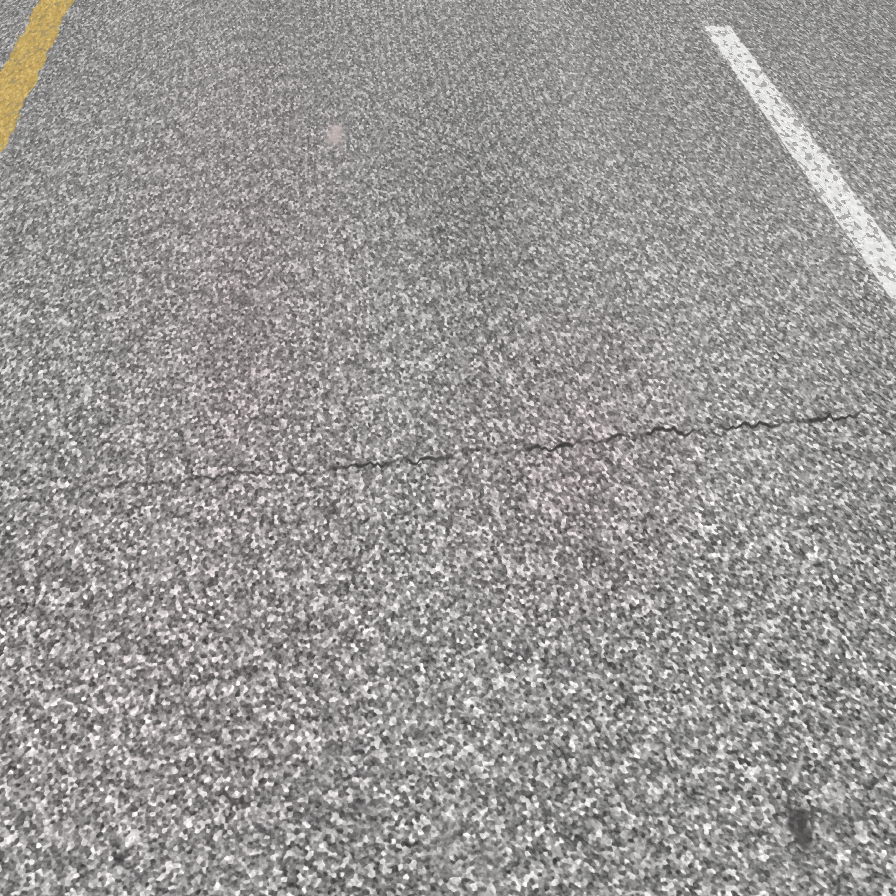
Reproduce this texture procedurally as a Shadertoy shader.

```glsl
const float HORIZON = 1.6;
const float VANISH_X = 0.35;

float hash(vec2 p) {
    return fract(sin(dot(p, vec2(127.1, 311.7))) * 43758.5453);
}

float noise(vec2 p) {
    vec2 i = floor(p), f = fract(p);
    f = f * f * (3.0 - 2.0 * f);
    return mix(mix(hash(i), hash(i + vec2(1, 0)), f.x),
               mix(hash(i + vec2(0, 1)), hash(i + vec2(1, 1)), f.x), f.y);
}

float fbm(vec2 p) {
    float sum = 0.0, amp = 0.5;
    for (int i = 0; i < 4; i++) {
        sum += amp * noise(p);
        p = p * 2.07 + 17.3;
        amp *= 0.5;
    }
    return sum / 0.9375;
}

// Softly blended random stones, one per jittered cell
float stones(vec2 p, float sharpness) {
    vec2 cell = floor(p), f = fract(p);
    float tone = 0.0, total = 0.0;
    for (int y = -1; y <= 1; y++)
    for (int x = -1; x <= 1; x++) {
        vec2 o = vec2(x, y), id = cell + o;
        vec2 d = o + vec2(hash(id + 3.7), hash(id + 9.2)) - f;
        float w = exp(-sharpness * dot(d, d));
        tone += w * hash(id + 21.4);
        total += w;
    }
    return tone / max(total, 1e-5);
}

// Elliptical soft spot, 1 at its centre
float spot(vec2 uv, vec2 centre, vec2 radius) {
    vec2 d = (uv - centre) / radius;
    return exp(-dot(d, d));
}

// Band between two slanted edges: x = edge.x + edge.y * (1 - y)
float stripe(vec2 uv, vec2 left, vec2 right, float top, float aa) {
    float down = 1.0 - uv.y;
    float a = uv.x - left.x - left.y * down;
    float b = right.x + right.y * down - uv.x;
    float inside = min(min(a, b) * 0.82, top - uv.y);
    return smoothstep(-aa, aa, inside);
}

// Jagged, nearly level fissure that thins out and breaks
float crack(vec2 uv, float base, float slope, float seed, float width, float aa) {
    float jag = 0.007 * (noise(vec2(uv.x * 23.0, seed)) - 0.5)
              + 0.007 * (noise(vec2(uv.x * 80.0, seed + 5.0)) - 0.5)
              + 0.005 * (noise(vec2(uv.x * 230.0, seed + 9.0)) - 0.5);
    float d = abs(uv.y - base - slope * uv.x - jag);
    float w = width * (0.3 + 1.2 * noise(vec2(uv.x * 90.0, seed + 2.0)));
    float strength = 0.35 + 0.65 * smoothstep(0.2, 0.6, noise(vec2(uv.x * 45.0, seed + 7.0)));
    return strength * (1.0 - smoothstep(w * 0.3, w + aa, d));
}

void mainImage(out vec4 fragColor, in vec2 fragCoord) {
    vec2 uv = fragCoord / iResolution.xy;
    float aa = 1.0 / iResolution.y;
    float dist = HORIZON - uv.y;
    vec2 ground = vec2((uv.x - VANISH_X) / dist, -log(dist));
    float near = 1.0 - uv.y;

    // Aggregate: bright chips, dark binder and fine grit
    float chips = stones(ground * 315.0, 8.0) - 0.5;
    float grit = stones(ground * 480.0 + 40.0, 7.0) - 0.5;
    float clumps = noise(ground * 150.0) - 0.5;
    float grain = chips * 0.44 + grit * 0.24 + clumps * 0.07;
    grain += 0.5 * max(chips - 0.15, 0.0);
    float tone = 0.577 + grain * mix(0.58, 1.0, smoothstep(0.0, 0.8, near));

    // Broad wear, with streaks running towards the distance
    tone += 0.05 * (fbm(uv * vec2(9.0, 5.0) + 4.0) - 0.5);
    tone += 0.03 * (noise(vec2(ground.x * 14.0, uv.y * 1.5)) - 0.5);
    tone -= 0.025 * spot(uv, vec2(0.53, 0.72), vec2(0.07, 0.18));
    tone -= 0.030 * spot(uv, vec2(0.68, 0.39), vec2(0.10, 0.12));
    tone -= 0.025 * spot(uv, vec2(0.98, 0.98), vec2(0.15, 0.12));
    tone += 0.025 * spot(uv, vec2(0.82, 0.46), vec2(0.09, 0.08));
    tone += 0.020 * spot(uv, vec2(0.87, 0.68), vec2(0.15, 0.14));

    // Faint reddish and greenish casts
    float warm = spot(uv, vec2(0.27, 0.64), vec2(0.12, 0.26))
               + spot(uv, vec2(0.64, 0.48), vec2(0.12, 0.15))
               + 0.7 * spot(uv, vec2(0.15, 0.25), vec2(0.25, 0.2));
    vec3 tint = mix(vec3(1.003, 0.998, 0.993), vec3(1.03, 0.982, 0.988), min(warm, 1.0));
    vec3 col = tone * tint;

    // Worn paint: specks and hairlines of road show through
    float ragged = 0.004 * (noise(ground * 130.0) - 0.5);
    vec2 paintUv = uv + vec2(ragged, -ragged);
    float wear = smoothstep(0.66, 0.80, stones(ground * 200.0 + 70.0, 14.0));
    float veins = 1.0 - smoothstep(0.0, 0.025, abs(fbm(ground * 45.0) - 0.5));
    float yellow = stripe(paintUv, vec2(0.043, -0.506), vec2(0.081, -0.463), 1.1, aa);
    float white = stripe(paintUv, vec2(0.764, 0.692), vec2(0.793, 0.743), 0.971, aa);
    float bare = min(0.5 * wear + 0.35 * veins, 0.7);
    vec3 hollow = vec3(0.46, 0.45, 0.44);
    vec3 yellowPaint = mix(vec3(0.79, 0.67, 0.39) + grain * 0.2, hollow, bare * 0.6);
    vec3 whitePaint = mix(vec3(0.92, 0.92, 0.91) + grain * 0.15, hollow, bare);
    col = mix(col, yellowPaint, yellow * 0.95);
    col = mix(col, whitePaint, white * 0.97);

    // Main fissure and its short side strand
    float depth = 0.6 + 0.25 * smoothstep(0.25, 0.45, uv.x);
    float strand = smoothstep(0.76, 0.79, uv.x) * (1.0 - smoothstep(0.84, 0.88, uv.x));
    float fissure = crack(uv, 0.443, 0.097, 2.0, 0.0023, aa) * depth;
    fissure = max(fissure, 0.5 * strand * crack(uv, 0.434, 0.1, 31.0, 0.0016, aa));
    col = mix(col, vec3(0.22, 0.21, 0.21), fissure);

    // Stains and one pale scuff
    vec2 ragUv = uv + 0.010 * (vec2(noise(uv * 90.0), noise(uv * 90.0 + 30.0)) - 0.5);
    vec2 leanUv = ragUv + vec2(0.3 * (uv.y - 0.076), 0.0);
    float stain = 0.8 * smoothstep(0.15, 0.55, spot(leanUv, vec2(0.892, 0.076), vec2(0.014, 0.024)));
    stain += 0.45 * spot(ragUv, vec2(0.397, 0.104), vec2(0.012, 0.018));
    stain += 0.65 * spot(ragUv, vec2(0.270, 0.663), vec2(0.006, 0.006));
    stain += 0.45 * spot(ragUv, vec2(0.368, 0.430), vec2(0.008, 0.009));
    stain += 0.55 * spot(ragUv, vec2(0.742, 0.503), vec2(0.007, 0.009));
    col = mix(col, vec3(0.28, 0.27, 0.27), min(stain, 0.85));
    col = mix(col, vec3(0.83, 0.77, 0.76), 0.75 * spot(ragUv, vec2(0.374, 0.85), vec2(0.009, 0.011)));

    fragColor = vec4(clamp(col, 0.0, 1.0), 1.0);
}
```
